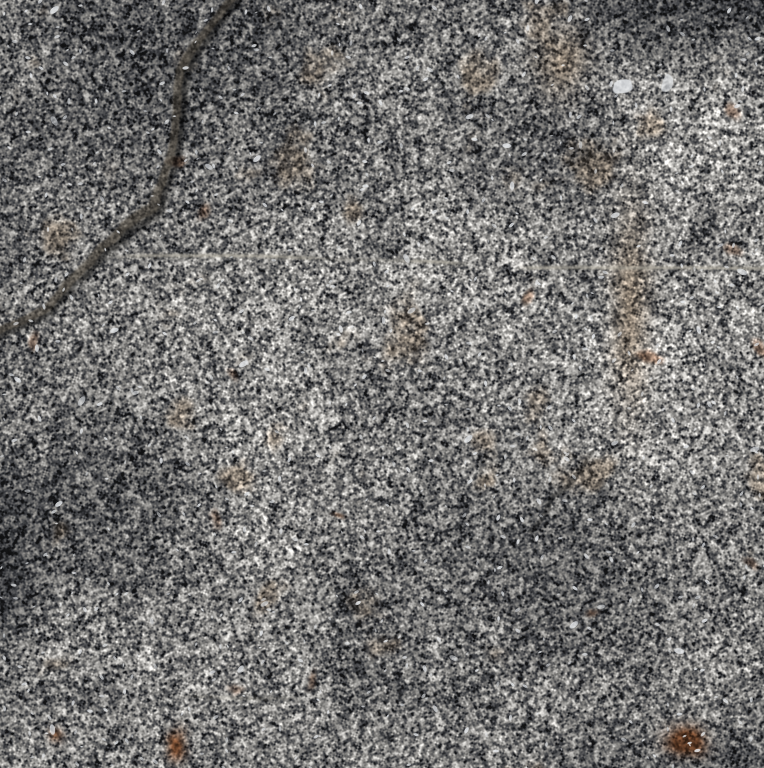
This texture is drawn by a Shadertoy shader. Its source:

```glsl
const vec3 TAN = vec3(0.56, 0.48, 0.39);
const vec3 RUST = vec3(0.38, 0.22, 0.12);
const vec3 SEAM = vec3(0.29, 0.27, 0.24);
const vec3 QUARTZ = vec3(0.90, 0.91, 0.92);

float hash(vec2 p) {
    vec3 q = fract(vec3(p.xyx) * 0.1031);
    q += dot(q, q.yzx + 33.33);
    return fract((q.x + q.y) * q.z);
}

float noise(vec2 p) {
    vec2 i = floor(p), f = fract(p);
    f = f * f * (3.0 - 2.0 * f);
    return mix(mix(hash(i), hash(i + vec2(1, 0)), f.x),
               mix(hash(i + vec2(0, 1)), hash(i + vec2(1, 1)), f.x), f.y);
}

mat2 rotation(float a) {
    float c = cos(a), s = sin(a);
    return mat2(c, s, -s, c);
}

float fbm(vec2 p) {
    float sum = 0.0, amp = 0.5;
    for (int i = 0; i < 4; i++) {
        sum += amp * noise(p);
        p = rotation(0.6) * p * 2.03 + 17.0;
        amp *= 0.5;
    }
    return sum / 0.9375;
}

// Soft elliptical patch
float blob(vec2 p, vec2 centre, vec2 radius) {
    vec2 d = (p - centre) / radius;
    return exp(-dot(d, d));
}

// Signed distance to a segment, positive on its left side
float segment(vec2 p, vec2 a, vec2 b) {
    vec2 d = p - a, e = b - a;
    float dist = length(d - e * clamp(dot(d, e) / dot(e, e), 0.0, 1.0));
    return e.x * d.y > e.y * d.x ? dist : -dist;
}

float seamDistance(vec2 p) {
    vec2 path[7] = vec2[7](vec2(0.31, 1.01), vec2(0.235, 0.91), vec2(0.222, 0.79),
        vec2(0.20, 0.73), vec2(0.13, 0.675), vec2(0.065, 0.60), vec2(-0.01, 0.562));
    float best = 9.0;
    for (int i = 0; i < 6; i++) {
        float d = segment(p, path[i], path[i + 1]);
        if (abs(d) < abs(best)) best = d;
    }
    return best;
}

// Scattered elongated flakes, one candidate per cell
float flakes(vec2 p, float cells, float chance, float size, float blur) {
    vec2 id = floor(p * cells);
    float cover = 0.0;
    for (int y = -1; y <= 1; y++)
    for (int x = -1; x <= 1; x++) {
        vec2 c = id + vec2(x, y);
        float pick = hash(c + 71.0);
        if (pick > chance) continue;
        vec2 d = p - (c + vec2(hash(c + 13.0), hash(c + 37.0))) / cells;
        d = rotation(6.283 * hash(c + 5.0)) * d * vec2(0.65, 1.25);
        float r = size * mix(0.5, 1.2, hash(c + 91.0));
        cover = max(cover, smoothstep(r + blur, r - blur, length(d)) * (1.0 - 0.4 * pick / chance));
    }
    return cover;
}

// Thin horizontal vein, broken up along its length
float vein(vec2 p, float height, float width, float seed) {
    float y = height + 0.006 * (noise(vec2(p.x * 9.0, seed)) - 0.5);
    float gaps = smoothstep(0.25, 0.7, noise(vec2(p.x * 14.0, seed + 8.0)));
    return gaps * exp(-pow((p.y - y) / width, 2.0));
}

float shade(vec2 p) {
    float tone = 0.44 + 0.30 * (fbm(p * 6.0 + 3.0) - 0.5);
    tone += 0.09 * blob(p, vec2(0.53, 0.62), vec2(0.34, 0.30));
    tone += 0.07 * blob(p, vec2(0.97, 0.72), vec2(0.14, 0.20));
    tone -= 0.17 * blob(p, vec2(0.10, 0.90), vec2(0.30, 0.22));
    tone -= 0.12 * blob(p, vec2(0.76, 0.82), vec2(0.09, 0.09));
    tone -= 0.20 * blob(p, vec2(0.95, 1.02), vec2(0.26, 0.07));
    tone -= 0.12 * blob(p, vec2(0.76, 0.27), vec2(0.15, 0.11));
    tone -= 0.20 * blob(p, vec2(0.00, 0.22), vec2(0.06, 0.09));
    tone -= 0.08 * blob(p, vec2(0.05, 0.42), vec2(0.17, 0.15));
    return tone - 0.10 * blob(p, vec2(0.95, 0.00), vec2(0.25, 0.04));
}

void mainImage(out vec4 fragColor, in vec2 fragCoord) {
    vec2 p = fragCoord / iResolution.y;
    float blur = 0.7 / iResolution.y;
    vec2 warped = p + 0.018 * (vec2(fbm(p * 28.0), fbm(p * 28.0 + 40.0)) - 0.5);

    // Mineral grain over broad shading
    float tone = shade(warped);
    float grain = 0.56 * (noise(rotation(0.5) * p * 235.0) - 0.5)
                + 0.46 * (noise(rotation(1.1) * p * 400.0 + 50.0) - 0.5)
                + 0.20 * (noise(rotation(0.2) * p * 95.0 + 90.0) - 0.5);
    float value = tone + grain * (0.42 + 1.3 * tone);
    value = max(value, 0.07 + 0.15 * value);
    vec3 color = value * mix(vec3(0.96, 0.99, 1.06), vec3(1.01, 1.0, 0.98), smoothstep(0.15, 0.5, value));

    // Warm stains
    float tan1 = blob(warped, vec2(0.82, 0.60), vec2(0.022, 0.12)) + blob(warped, vec2(0.73, 0.92), vec2(0.03, 0.04));
    tan1 += 0.8 * smoothstep(0.66, 0.82, fbm(p * 13.0 + 60.0));
    color = mix(color, TAN * (0.35 + 1.3 * value), 0.55 * min(tan1, 1.0));
    float rust = 1.4 * blob(warped, vec2(0.892, 0.036), vec2(0.024, 0.016));
    rust += blob(warped, vec2(0.232, 0.03), vec2(0.011, 0.018)) + 0.7 * blob(warped, vec2(0.076, 0.043), vec2(0.009, 0.01));
    rust += 0.5 * flakes(warped, 9.0, 0.12, 0.008, 0.005);
    color = mix(color, RUST * (0.5 + 1.2 * value), min(rust, 0.85));

    // Raised seam with a shadow on its lower side
    float seam = seamDistance(p + 0.014 * (vec2(fbm(p * 18.0 + 9.0), fbm(p * 18.0 + 30.0)) - 0.5));
    color *= 1.0 - 0.55 * exp(-pow((seam - 0.008) / 0.006, 2.0));
    color = mix(color, SEAM * (0.65 + 0.9 * value), 0.75 * smoothstep(0.008, 0.003, abs(seam)));
    float crack = abs(segment(warped, vec2(0.77, 0.41), vec2(0.69, 0.31)));
    color *= 1.0 - 0.35 * smoothstep(0.005, 0.001, crack);

    // Pale veins and bright flakes
    float pale = vein(p, 0.667 - 0.017 * smoothstep(0.15, 0.9, p.x), 0.0028, 4.0) * smoothstep(0.13, 0.18, p.x);
    pale += 0.5 * vein(p, 0.092, 0.003, 21.0) * smoothstep(0.2, 0.3, p.x) * smoothstep(0.75, 0.6, p.x);
    color = mix(color, vec3(0.70, 0.68, 0.63), 0.65 * pale);
    float bright = max(flakes(p, 65.0, 0.16, 0.0022, blur), flakes(p + 3.0, 24.0, 0.10, 0.004, blur));
    bright = max(bright, smoothstep(0.4, 0.6, blob(warped, vec2(0.814, 0.885), vec2(0.015, 0.011))));
    bright = max(bright, 0.8 * smoothstep(0.4, 0.6, blob(warped, vec2(0.865, 0.895), vec2(0.009, 0.013))));
    color = mix(color, QUARTZ, 0.85 * bright);

    fragColor = vec4(clamp(color, 0.0, 1.0), 1.0);
}
```
